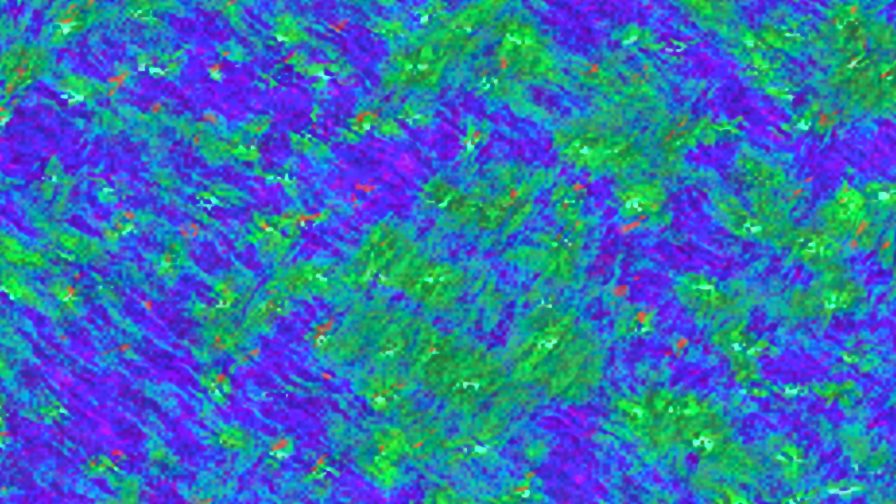
Reproduce this texture map procedurally as a Shadertoy shader.

```glsl
// Furry relief map: violet lanes run down to the right between green clumps and tufts.
// Layered noise, stretched along set directions, and ragged cellular tufts
// add up to one height, which is turned into colour by a ramp.

const float LANE_ANGLE = -0.52;            // direction of the violet lanes
const float CLUMP_ANGLE = 0.75;            // direction of the green clumps
const vec2 LANE_SCALE = vec2(2.3, 9.0);    // features per canvas height, along and across
const vec2 CLUMP_SCALE = vec2(5.2, 9.5);
const vec2 DETAIL_SCALE = vec2(11.0, 27.0);
const vec2 LOCK_SCALE = vec2(12.0, 20.0);
const vec2 FIBRE_SCALE = vec2(20.0, 95.0);
const float TUFT_SCALE = 9.5;              // tuft cells per canvas height
const float GRAIN_SCALE = 130.0;
const float HEIGHT_BIAS = -0.60;           // lower gives more violet
const float CONTRAST = 1.5;

const vec3 CLUMP_SHADE = vec3(0.13, 0.54, 0.36);
const vec3 FRESH_GREEN = vec3(0.14, 0.85, 0.22);
const vec3 PALE_CYAN = vec3(0.40, 0.95, 0.82);
const vec3 WARM_RED = vec3(0.85, 0.32, 0.25);
const vec3 MAGENTA = vec3(0.60, 0.16, 0.80);

// Colours from low to high and the height quantile of each
const vec3 RAMP[6] = vec3[6](
    vec3(0.36, 0.16, 0.96), vec3(0.21, 0.35, 0.88), vec3(0.14, 0.49, 0.78),
    vec3(0.11, 0.58, 0.64), vec3(0.09, 0.62, 0.45), vec3(0.10, 0.72, 0.28));
const float STOPS[6] = float[6](0.17, 0.32, 0.47, 0.64, 0.80, 0.95);

float hash(vec2 p) {
    vec3 q = fract(p.xyx * 0.1031);
    q += dot(q, q.yzx + 33.33);
    return fract((q.x + q.y) * q.z);
}

// Smooth value noise from -1 to 1
float noise(vec2 p) {
    vec2 i = floor(p), f = fract(p);
    f = f * f * (3.0 - 2.0 * f);
    float low = mix(hash(i), hash(i + vec2(1, 0)), f.x);
    float high = mix(hash(i + vec2(0, 1)), hash(i + vec2(1, 1)), f.x);
    return 2.0 * mix(low, high, f.y) - 1.0;
}

// Coordinates along and across a direction
vec2 turn(vec2 p, float angle) {
    float c = cos(angle), s = sin(angle);
    return vec2(c * p.x + s * p.y, c * p.y - s * p.x);
}

// Scattered tufts: x = height, y = bright core, z = pale speck, w = red speck
vec4 tufts(vec2 p) {
    vec2 cell = floor(p);
    vec4 sum = vec4(0.0);
    for (int y = -1; y <= 1; y++)
    for (int x = -1; x <= 1; x++) {
        vec2 id = cell + vec2(x, y);
        float seed = hash(id + 7.0), kind = hash(id + 51.0);
        vec2 q = p - id - 0.15 - 0.7 * vec2(hash(id), hash(id + 23.0));
        float angle = mix(-0.5, 1.1, kind);

        // Lobed body with a few soft rays and combed locks
        vec2 o = turn(q, angle) * vec2(0.8, 1.3);
        float r = length(o);
        float lobe = noise(o / (r + 0.08) * 2.2 + seed * 90.0);
        float lock = noise(turn(q, angle) * vec2(3.0, 10.0) + kind * 70.0);
        float body = max(1.0 - r / (mix(0.4, 0.72, seed) * (1.0 + 0.4 * lobe)), 0.0);
        sum.x += body * mix(0.5, 2.3, seed) * (1.0 + 0.6 * lock);
        sum.y += smoothstep(0.35, 0.85, body + 0.3 * lock) * smoothstep(0.2, 0.7, seed);

        // Small flat specks beside the core
        float pale = length(turn(q + vec2(0.0, 0.06), -0.2 + 0.5 * kind) * vec2(0.6, 1.6));
        float red = length(turn(q - vec2(0.03, 0.12), angle) * vec2(0.45, 1.4));
        sum.z += smoothstep(0.20, 0.04, pale + 0.06 * lock) * step(0.4, seed);
        sum.w += smoothstep(0.21, 0.04, red + 0.05 * lobe) * step(0.6, kind);
    }
    return sum;
}

void mainImage(out vec4 fragColor, in vec2 fragCoord) {
    vec2 p = fragCoord / iResolution.y + 3.0;
    vec2 bend = vec2(noise(p * 9.0), noise(p * 9.0 + 40.0));
    vec2 fray = vec2(noise(p * 38.0 + 11.0), noise(p * 38.0 + 80.0));
    vec2 w = p + 0.016 * bend + 0.006 * fray;

    // Broad and middle forms
    float lane = noise(turn(w, LANE_ANGLE) * LANE_SCALE);
    float clump = noise(turn(w, CLUMP_ANGLE) * CLUMP_SCALE + 17.0);
    float detail = noise(turn(w, LANE_ANGLE) * DETAIL_SCALE + 60.0);
    float lock = noise(turn(w, CLUMP_ANGLE) * LOCK_SCALE + 95.0);
    vec4 tuft = tufts((p + 0.008 * bend + 0.009 * fray) * TUFT_SCALE);

    // Fine fibres follow the lanes, and turn upward on the clumps
    float onClump = smoothstep(0.0, 0.5, clump);
    float laneFibre = noise(turn(w, LANE_ANGLE - 0.12) * FIBRE_SCALE);
    float clumpFibre = noise(turn(w, CLUMP_ANGLE + 0.2) * FIBRE_SCALE * vec2(1.8, 1.0) + 30.0);
    float fibre = mix(laneFibre, clumpFibre, onClump);
    float grain = noise(p * GRAIN_SCALE);
    float tint = noise(turn(p, 0.3) * GRAIN_SCALE * vec2(0.5, 0.9) + 130.0);

    // Sum of heights, spread evenly over 0 to 1
    float height = 1.0 * clump + 0.95 * lane + 0.8 * detail + 0.6 * lock
                 + 0.85 * fibre + 0.5 * grain + tuft.x + HEIGHT_BIAS;
    float level = 1.0 / (1.0 + exp(-CONTRAST * height));
    vec3 col = RAMP[0];
    for (int i = 1; i < 6; i++)
        col = mix(col, RAMP[i], smoothstep(STOPS[i - 1], STOPS[i], level));

    // Shaded clumps, reddish fibres in the lanes, bright tuft cores
    col = mix(col, CLUMP_SHADE, 0.55 * onClump * smoothstep(0.65, 0.9, level));
    float low = 1.0 - smoothstep(0.2, 0.45, level);
    col = mix(col, MAGENTA, 0.55 * low * smoothstep(0.25, 0.9, laneFibre * 0.6 + tint * 0.6));
    float lit = smoothstep(-0.6, 0.5, fibre + 0.6 * grain);
    col = mix(col, FRESH_GREEN, 0.7 * min(tuft.y, 1.0) * lit);
    col = mix(col, WARM_RED, 0.75 * min(tuft.w, 1.0) * smoothstep(-0.1, 0.7, tint + 0.6 * fibre));
    col = mix(col, PALE_CYAN, 0.8 * min(tuft.z, 1.0) * smoothstep(-0.1, 0.6, grain + 0.6 * fibre));

    // Fine light and colour variation
    col *= 1.0 + 0.19 * fibre + 0.18 * grain + 0.06 * lock;
    col += vec3(0.13, -0.07, -0.05) * tint + vec3(-0.02, 0.04, -0.04) * detail;
    fragColor = vec4(clamp(col, 0.0, 1.0), 1.0);
}
```
